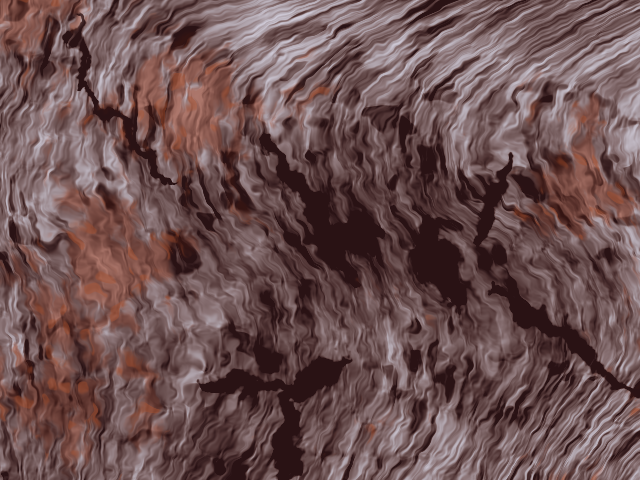
Write a WebGL 1 fragment shader that draws this texture.

```glsl
precision highp float;
uniform vec2 u_resolution;

const vec3 SOOT = vec3(0.16, 0.07, 0.08);
const vec3 UMBER = vec3(0.31, 0.20, 0.20);
const vec3 BARK = vec3(0.43, 0.33, 0.33);
const vec3 ASH = vec3(0.55, 0.46, 0.47);
const vec3 SILVER = vec3(0.67, 0.62, 0.65);
const vec3 BLEACHED = vec3(0.80, 0.78, 0.83);
const vec3 RUST_DARK = vec3(0.21, 0.08, 0.07);
const vec3 RUST_LIGHT = vec3(0.66, 0.42, 0.36);
const vec3 ORANGE = vec3(0.64, 0.30, 0.17);

float hash(vec2 p) {
  vec3 q = fract(p.xyx * vec3(0.1031, 0.1030, 0.0973));
  q += dot(q, q.yzx + 33.33);
  return fract((q.x + q.y) * q.z);
}

float noise(vec2 p) {
  vec2 i = floor(p), f = fract(p);
  f = f * f * (3.0 - 2.0 * f);
  float low = mix(hash(i), hash(i + vec2(1, 0)), f.x);
  float high = mix(hash(i + vec2(0, 1)), hash(i + vec2(1, 1)), f.x);
  return mix(low, high, f.y);
}

float fbm(vec2 p) {
  float sum = 0.0, gain = 0.5;
  for (int i = 0; i < 4; i++) {
    sum += gain * noise(p);
    p = mat2(1.6, 1.2, -1.2, 1.6) * p + 7.3;
    gain *= 0.5;
  }
  return sum / 0.9375;
}

// Noise with steep flanks, centred on zero
float crisp(vec2 p) {
  return smoothstep(0.25, 0.75, noise(p)) - 0.5;
}

float blob(vec2 p, vec2 center, vec2 radius) {
  vec2 d = (p - center) / radius;
  return exp(-dot(d, d));
}

// Dark split from a to b, widest in the middle, fading outwards
float gash(vec2 p, vec2 a, vec2 b, float width) {
  vec2 ab = b - a;
  float t = clamp(dot(p - a, ab) / dot(ab, ab), 0.0, 1.0);
  float w = width * (0.4 + 2.4 * t * (1.0 - t));
  return 1.0 - smoothstep(0.0, 1.25 * w, length(p - a - ab * t));
}

// Wood coordinates: x across the fibres, y along them
vec2 grain(vec2 p) {
  float lift = max(p.y - 0.7, 0.0);
  float bend = mix(0.04, 0.10, smoothstep(0.1, 0.6, p.x)) * sin(6.2832 * p.y);
  bend += 2.2 * lift * lift * smoothstep(0.2, 0.7, p.x);
  float knots = 0.07 * blob(p, vec2(0.08, 0.58), vec2(0.13, 0.16))
    + 0.05 * blob(p, vec2(1.0, 0.66), vec2(0.09, 0.12))
    + 0.22 * blob(p, vec2(1.33, 0.0), vec2(0.24, 0.18));
  float drift = 0.06 * (noise(p * 3.5) - 0.5) + 0.035 * (fbm(p * 12.0) - 0.5);
  float jag = 0.012 * (noise(p * 55.0) - 0.5);
  return vec2(p.x - bend + knots + drift + jag, p.y + 0.03 * (noise(p * 30.0) - 0.5));
}

float relief(vec2 q, float rough) {
  float ridges = crisp(q * vec2(24.0, 4.0));
  float fibres = crisp(q * vec2(54.0, 11.0) + 4.0);
  float threads = crisp(q * vec2(120.0, 30.0) + 9.0);
  float splinters = noise(q * vec2(190.0, 75.0) + 31.0) - 0.5;
  float chips = fbm(q * vec2(36.0, 24.0) + 2.0) - 0.5;
  return 0.15 * ridges + 0.2 * fibres + 0.22 * threads + 0.22 * splinters + rough * chips;
}

float hollows(vec2 p) {
  vec2 wobble = vec2(fbm(p * 24.0), fbm(p * 24.0 + 40.0)) - 0.5;
  p += 0.07 * wobble;
  float d = gash(p, vec2(0.57, 0.70), vec2(0.75, 0.41), 0.024);
  d = max(d, gash(p, vec2(0.70, 0.53), vec2(0.79, 0.50), 0.040));
  d = max(d, gash(p, vec2(0.88, 0.54), vec2(0.95, 0.37), 0.042));
  d = max(d, gash(p, vec2(1.06, 0.68), vec2(1.01, 0.49), 0.026));
  d = max(d, gash(p, vec2(1.03, 0.40), vec2(1.34, 0.17), 0.020));
  d = max(d, gash(p, vec2(0.43, 0.21), vec2(0.59, 0.19), 0.022));
  d = max(d, gash(p, vec2(0.61, 0.18), vec2(0.72, 0.25), 0.034));
  d = max(d, gash(p, vec2(0.60, 0.19), vec2(0.60, 0.0), 0.026));
  d = max(d, gash(p, vec2(0.15, 0.98), vec2(0.18, 0.80), 0.016));
  return max(d, gash(p, vec2(0.18, 0.82), vec2(0.36, 0.62), 0.014));
}

float rustCover(vec2 p, vec2 q) {
  float patches = blob(p, vec2(0.35, 0.76), vec2(0.17, 0.13))
    + blob(p, vec2(1.20, 0.64), vec2(0.09, 0.11))
    + 0.9 * blob(p, vec2(0.25, 0.44), vec2(0.17, 0.11))
    + 0.8 * blob(p, vec2(0.16, 0.18), vec2(0.12, 0.18))
    + 0.9 * blob(p, vec2(0.04, 0.95), vec2(0.12, 0.10));
  float breakup = fbm(p * 9.0) + fbm(q * vec2(45.0, 22.0)) - 1.0;
  return smoothstep(0.35, 0.75, patches + 1.3 * breakup);
}

float paleness(vec2 p) {
  return 0.24 * blob(p, vec2(0.82, 0.90), vec2(0.38, 0.15))
    + 0.24 * blob(p, vec2(1.30, 0.06), vec2(0.24, 0.16))
    + 0.16 * blob(p, vec2(1.27, 0.75), vec2(0.17, 0.25))
    + 0.16 * blob(p, vec2(0.09, 0.58), vec2(0.14, 0.14))
    + 0.16 * blob(p, vec2(0.83, 0.35), vec2(0.13, 0.08))
    - 0.14 * blob(p, vec2(0.75, 0.50), vec2(0.42, 0.22))
    - 0.15 * blob(p, vec2(0.55, 0.08), vec2(0.22, 0.16));
}

vec3 woodColor(float t) {
  vec3 c = mix(SOOT, UMBER, clamp((t - 0.08) / 0.22, 0.0, 1.0));
  c = mix(c, BARK, clamp((t - 0.3) / 0.2, 0.0, 1.0));
  c = mix(c, ASH, clamp((t - 0.5) / 0.2, 0.0, 1.0));
  c = mix(c, SILVER, clamp((t - 0.7) / 0.2, 0.0, 1.0));
  return mix(c, BLEACHED, clamp((t - 0.9) / 0.3, 0.0, 1.0));
}

void main() {
  vec2 p = gl_FragCoord.xy / u_resolution.y;
  vec2 q = grain(p);

  // Weathered relief lit from the upper left
  float rough = mix(0.6, 0.3, smoothstep(0.68, 0.85, p.y) * smoothstep(0.4, 0.6, p.x));
  float height = relief(q, rough);
  float slope = height - relief(grain(p + vec2(-0.003, 0.004)), rough);
  float tone = 0.58 + paleness(p) + 0.7 * (fbm(p * 5.0 + 3.0) - 0.5);
  tone += 0.75 * height + 0.5 * slope;

  // Short gaps between the fibres, small pits and deep hollows
  float broken = smoothstep(0.3, 0.6, noise(p * 10.0 + 5.0));
  float gaps = smoothstep(0.66, 0.82, noise(q * vec2(62.0, 15.0) + 11.0));
  float pits = smoothstep(0.68, 0.84, noise(q * vec2(42.0, 34.0) + 17.0));
  tone -= broken * (0.4 * gaps + 0.35 * pits);
  float dark = hollows(p);
  tone -= 0.75 * smoothstep(0.0, 0.7, dark);

  // Rust coloured rot with orange flakes
  float rust = rustCover(p, q) * (1.0 - dark);
  vec3 rot = mix(RUST_DARK, RUST_LIGHT, clamp(tone, 0.0, 1.0));
  float flakes = smoothstep(0.68, 0.8, noise(q * vec2(60.0, 36.0) + 23.0));
  rot = mix(rot, ORANGE, 0.6 * flakes);
  vec3 color = mix(woodColor(tone), rot, 0.85 * rust);
  gl_FragColor = vec4(color, 1.0);
}
```
